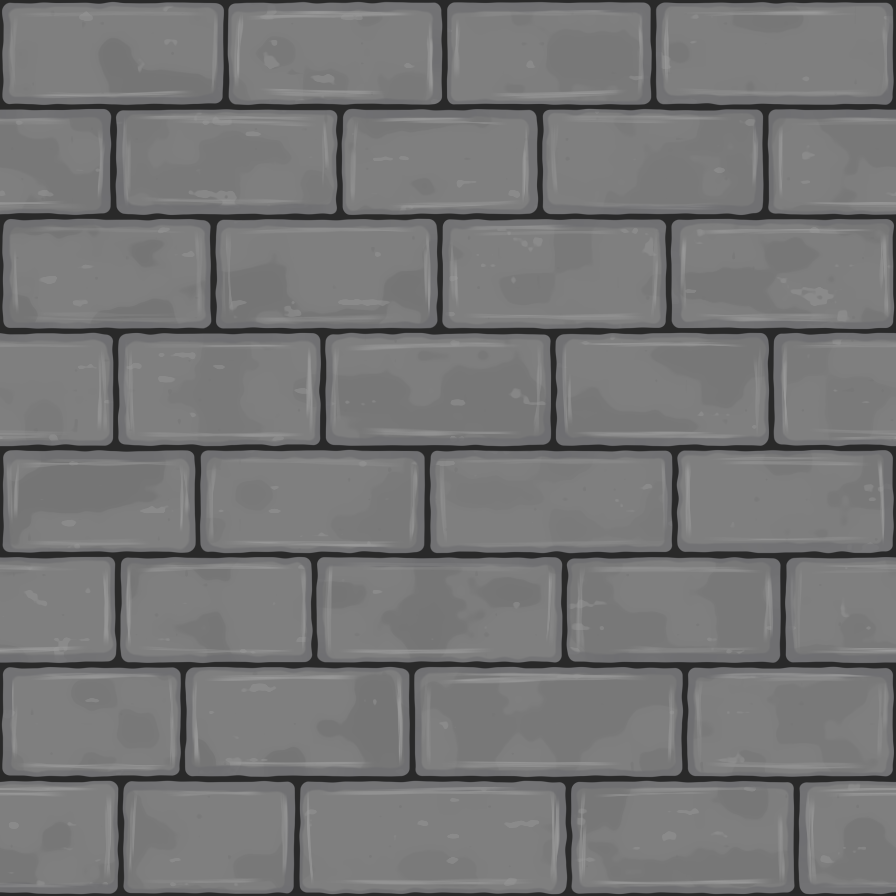
Give the GLSL for this texture, as a WebGL 1 fragment shader.

```glsl
precision highp float;

uniform vec2 u_resolution;

// Layout, in canvas units
const float ROWS = 8.0;
const vec4 EVEN_TOP = vec4(0.0, 0.255, 0.500, 0.735);
const vec4 EVEN_BOTTOM = vec4(0.0, 0.190, 0.450, 0.767);
const vec4 ODD_TOP = vec4(0.125, 0.385, 0.600, 0.845);
const vec4 ODD_BOTTOM = vec4(0.135, 0.335, 0.640, 0.890);
const float JOINT_JITTER = 0.012;
const float ROW_SAG = 0.008;
const float MORTAR_WIDTH = 0.0056;
const float CORNER_RADIUS = 0.009;
const float RIM_WIDTH = 0.0075;
const float STROKE_INSET = 0.011;
const float STROKE_WIDTH = 0.0034;

// Colours
const vec3 MORTAR = vec3(0.160, 0.160, 0.162);
const vec3 RIM = vec3(0.432, 0.432, 0.442);
const vec3 FACE = vec3(0.497);
const vec3 STAIN = vec3(0.455);
const vec3 HIGHLIGHT = vec3(0.610);

float hash(vec2 p) {
  return fract(sin(dot(p, vec2(127.1, 311.7))) * 43758.5453);
}

float noise(vec2 p) {
  vec2 i = floor(p);
  vec2 f = fract(p);
  f = f * f * (3.0 - 2.0 * f);
  return mix(mix(hash(i), hash(i + vec2(1.0, 0.0)), f.x),
             mix(hash(i + vec2(0.0, 1.0)), hash(i + 1.0), f.x), f.y);
}

float roundBox(vec2 p, vec2 halfSize, float radius) {
  vec2 q = abs(p) - halfSize + radius;
  return length(max(q, 0.0)) + min(max(q.x, q.y), 0.0) - radius;
}

// Height of a bed joint, measured downward from the top
float bedJoint(float row) {
  return row / ROWS - ROW_SAG * abs(sin(6.28318 * row / ROWS));
}

// Left edges of the four bricks in a row
vec4 headJoints(float row) {
  float t = row / (ROWS - 1.0);
  vec4 even = mix(EVEN_TOP, EVEN_BOTTOM, t);
  vec4 odd = mix(ODD_TOP, ODD_BOTTOM, t);
  vec3 jitter = vec3(hash(vec2(row, 1.0)), hash(vec2(row, 2.0)), hash(vec2(row, 3.0))) - 0.5;
  return mix(even, odd, mod(row, 2.0)) + vec4(0.0, jitter) * JOINT_JITTER;
}

// Dry-brush highlights: two tapered strokes along each side
float brushStrokes(vec2 p, vec2 halfSize, vec2 seed) {
  float light = 0.0;
  for (int i = 0; i < 8; i++) {
    float k = float(i);
    float side = mod(k, 2.0) * 2.0 - 1.0;
    bool upright = mod(k, 4.0) < 2.0;
    vec2 q = upright ? p.yx : p;
    vec2 extent = upright ? halfSize.yx : halfSize;
    vec2 s = seed + k * 7.13;
    float along = q.x / extent.x;
    float depth = extent.y - side * q.y;
    float slant = (hash(s) - 0.5) * 0.007 * along;
    float inset = STROKE_INSET + (hash(s + 1.7) - 0.4) * 0.007 + slant + 0.002 * along * along;
    float width = STROKE_WIDTH * (0.3 + noise(vec2(along * 2.5, k) + s));
    float line = 1.0 - smoothstep(width * 0.35, width, abs(depth - inset));
    float reach = 0.5 + 0.4 * hash(s + 3.1);
    float offset = (hash(s + 4.3) - 0.5) * 2.0 * (0.88 - reach);
    float taper = 1.0 - smoothstep(reach - 0.3, reach, abs(along - offset));
    float bristle = 0.35 + 0.65 * noise(vec2(q.x * 30.0, depth * 550.0) + s);
    light = max(light, line * taper * bristle * (0.25 + 0.75 * hash(s + 5.9)));
  }
  return light;
}

void main() {
  vec2 uv = gl_FragCoord.xy / u_resolution;
  float aa = 1.0 / min(u_resolution.x, u_resolution.y);
  float y = 1.0 - uv.y;

  // Locate the brick
  float row = floor(y * ROWS);
  row += step(bedJoint(row + 1.0), y);
  vec4 left = headJoints(row);
  vec4 right = vec4(left.yzw, left.x + 1.0);
  float x = uv.x + 1.0 - step(left.x, uv.x);
  vec4 inside = step(left, vec4(x)) * (1.0 - step(right, vec4(x)));
  vec2 lower = vec2(dot(left, inside), bedJoint(row));
  vec2 upper = vec2(dot(right, inside), bedJoint(row + 1.0));
  vec2 seed = vec2(dot(vec4(0.0, 1.0, 2.0, 3.0), inside), row) * 17.3 + 5.0;
  vec2 p = vec2(x, y) - 0.5 * (lower + upper);
  vec2 halfSize = 0.5 * (upper - lower - MORTAR_WIDTH);

  // Outline and worn rim
  vec2 wobble = vec2(noise(p * 65.0 + seed), noise(p * 65.0 + seed + 31.0)) - 0.5;
  float outline = roundBox(p + wobble * 0.0022, halfSize, CORNER_RADIUS);
  vec2 shift = (vec2(hash(seed + 0.3), hash(seed + 0.7)) - 0.5) * 0.007;
  float inner = roundBox(p + shift + wobble * 0.004, halfSize - RIM_WIDTH, CORNER_RADIUS);
  float rim = smoothstep(-0.0015, 0.0015, inner) * (0.6 + 0.4 * noise(p * 25.0 + seed));

  // Broad stains, rare pale scuffs and tiny pits
  float blotch = noise(p * vec2(20.0, 26.0) + seed) * 0.85 + noise(p * 75.0 + seed) * 0.15;
  float stain = 0.65 * smoothstep(0.57, 0.61, blotch) + 0.35 * smoothstep(0.40, 0.75, blotch);
  float scuff = noise(p * vec2(32.0, 75.0) + seed + 9.0) * 0.85 + noise(p * 170.0 + seed) * 0.15;
  float pit = smoothstep(0.93, 0.98, noise(p * 90.0 + seed + 53.0));

  vec3 color = mix(FACE, STAIN, stain * (0.4 + 0.6 * hash(seed + 2.0)));
  color = mix(color, HIGHLIGHT, 0.4 * smoothstep(0.84, 0.88, scuff));
  color = mix(color, STAIN, 0.5 * pit);
  color = mix(color, RIM, rim);
  color = mix(color, HIGHLIGHT, brushStrokes(p, halfSize, seed));
  color = mix(MORTAR, color, 1.0 - smoothstep(-aa, 0.5 * aa, outline));
  gl_FragColor = vec4(color, 1.0);
}
```
